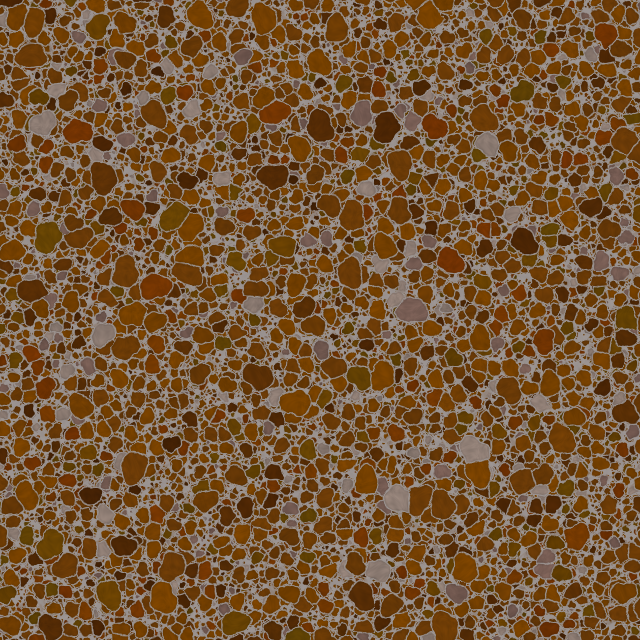
Write a Shadertoy shader that draws this texture.

```glsl
// Terrazzo: amber and umber stone chips of many sizes packed in pale grey cement.

const vec3 CEMENT = vec3(0.605, 0.575, 0.565);
const vec3 STAIN  = vec3(0.540, 0.470, 0.420);
const vec3 AMBER  = vec3(0.450, 0.245, 0.000);
const vec3 UMBER  = vec3(0.400, 0.218, 0.025);
const vec3 BARK   = vec3(0.270, 0.130, 0.015);
const vec3 RUST   = vec3(0.430, 0.185, 0.010);
const vec3 OLIVE  = vec3(0.360, 0.250, 0.015);
const vec3 MAUVE  = vec3(0.450, 0.350, 0.315);
const vec3 PALE   = vec3(0.540, 0.475, 0.440);

const float GAP  = 0.0021;   // cement left between neighbouring chips
const float EDGE = 0.0012;   // half width of the soft chip outline
const float WOBBLE = 0.0011; // roughness of the outline

// Chip layers, large to small: cells per canvas, radius in cells, share of cells filled
const int LAYER_COUNT = 5;
const vec3 LAYERS[LAYER_COUNT] = vec3[LAYER_COUNT](
    vec3( 20.0, 0.36, 0.36),
    vec3( 37.0, 0.42, 0.80),
    vec3( 62.0, 0.41, 0.85),
    vec3(108.0, 0.36, 0.70),
    vec3(180.0, 0.31, 0.45));

vec3 hash3(vec2 p) {
    vec3 q = fract(p.xyx * vec3(0.1031, 0.1030, 0.0973));
    q += dot(q, q.yxz + 33.33);
    return fract((q.xxy + q.yzz) * q.zyx);
}

// Layered, rotated sines, roughly -1 to 1
float mottle(vec2 p) {
    float sum = 0.0, weight = 0.6;
    for (int i = 0; i < 4; i++) {
        p = mat2(0.8, 0.6, -0.6, 0.8) * p * 1.6 + 1.3 * sin(p.yx * 0.7);
        sum += weight * sin(p.x) * sin(p.y);
        weight *= 0.7;
    }
    return sum;
}

// Signed distance to the nearest chip of one layer; also gives its random traits
float chips(vec2 p, vec3 layer, float salt, out vec3 traits) {
    p = p * layer.x + salt * 17.3;
    vec2 cell = floor(p);
    vec2 nearest = vec2(8.0), second = vec2(9.0), id = cell;
    for (int y = -1; y <= 1; y++)
    for (int x = -1; x <= 1; x++) {
        vec2 c = cell + vec2(x, y);
        vec3 h = hash3(c + salt * 71.0);
        if (h.z > layer.z) continue;
        vec2 toCentre = c + 0.1 + 0.8 * h.xy - p;
        float dist = dot(toCentre, toCentre);
        if (dist < dot(nearest, nearest)) {
            second = nearest;
            nearest = toCentre;
            id = c;
        } else if (dist < dot(second, second)) {
            second = toCentre;
        }
    }
    traits = hash3(id + salt * 71.0 + 400.0);

    // Lumpy outline, cut flat where it meets the next chip
    vec3 phase = 6.2832 * hash3(id + salt * 71.0 + 800.0);
    float angle = atan(nearest.y, nearest.x);
    float lumps = 1.0 + 0.15 * sin(2.0 * angle + phase.x)
                      + 0.09 * sin(3.0 * angle + phase.y)
                      + 0.05 * sin(5.0 * angle + phase.z);
    float outline = length(nearest) - layer.y * (0.68 + 0.6 * traits.z) * lumps;
    float border = dot(0.5 * (nearest + second), normalize(second - nearest));
    return max(outline / layer.x, 0.5 * GAP - border / layer.x);
}

vec3 chipColour(vec3 traits) {
    float kind = traits.y;
    vec3 colour = mix(AMBER, UMBER, smoothstep(0.3, 0.7, traits.x));
    if (kind < 0.13) colour = mix(BARK, UMBER, 0.6 * traits.x);
    else if (kind < 0.23) colour = mix(RUST, AMBER, 0.5 * traits.x);
    else if (kind < 0.32) colour = mix(OLIVE, AMBER, 0.5 * traits.x);
    else if (kind > 0.96) colour = PALE;
    else if (kind > 0.92) colour = MAUVE;
    return colour * (0.93 + 0.14 * traits.z);
}

void mainImage(out vec4 fragColor, in vec2 fragCoord) {
    vec2 uv = fragCoord / iResolution.y;
    float grain = mottle(uv * 130.0);
    vec2 p = uv + WOBBLE * vec2(mottle(uv * 190.0 + 5.0), mottle(uv * 190.0 + 31.0));

    // Pack each smaller layer into the room left by the larger ones
    float d = 1.0;
    vec3 stone = UMBER;
    for (int i = 0; i < LAYER_COUNT; i++) {
        vec3 traits;
        float chip = max(chips(p, LAYERS[i], float(i + 1), traits), GAP - d);
        if (chip < d) {
            d = chip;
            stone = chipColour(traits);
        }
    }

    // Mottled stone, darker at the rim, over lightly stained cement
    stone *= 1.0 + 0.07 * grain - 0.08 * smoothstep(-0.004, 0.0, d);
    vec3 cement = mix(CEMENT, STAIN, 0.6 * smoothstep(0.25, 0.9, mottle(uv * 75.0 + 12.0)));
    cement *= 1.0 + 0.025 * grain;
    float cover = 1.0 - smoothstep(-EDGE, EDGE, d);
    fragColor = vec4(mix(cement, stone, cover), 1.0);
}
```
